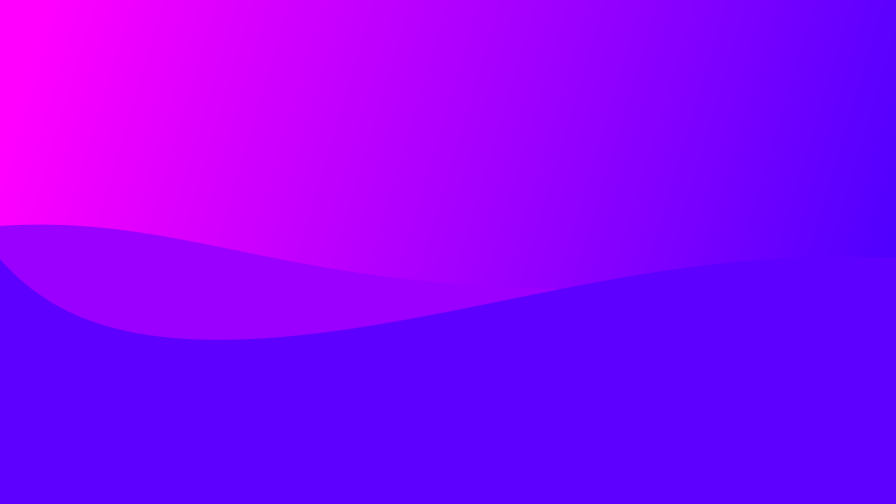
This background is drawn by a Shadertoy shader. Its source:

```glsl
const vec3 MAGENTA = vec3(1.0, 0.0, 1.0);
const vec3 INDIGO = vec3(0.31, 0.0, 1.0);
const vec3 PURPLE = vec3(0.6, 0.0, 1.0);
const vec3 BLUE = vec3(0.37, 0.0, 1.0);

// Gentle hill that settles into a flat plain
float backWave(float x) {
    float d = x - 0.045;
    return 0.4224 + 0.132 * exp(-d * d / 0.0977);
}

// Long swell with a steep rise at the left border
float frontWave(float x) {
    float swell = cos(3.14159 * (x - 0.18) / 0.76);
    return 0.4028 - 0.088 * swell + 0.148 * exp(-12.0 * x);
}

// Smooth coverage of the area under a wave
float below(float height, float y) {
    float d = height - y;
    return clamp(d / fwidth(d) + 0.5, 0.0, 1.0);
}

void mainImage(out vec4 fragColor, in vec2 fragCoord) {
    vec2 uv = fragCoord / iResolution.xy;

    // Slanted sky gradient
    float slant = 0.97 * uv.x + 0.164 * (1.0 - uv.y) - 0.05;
    vec3 color = mix(MAGENTA, INDIGO, clamp(slant, 0.0, 1.0));

    // Waves from back to front
    color = mix(color, PURPLE, below(backWave(uv.x), uv.y));
    color = mix(color, BLUE, below(frontWave(uv.x), uv.y));

    fragColor = vec4(color, 1.0);
}
```
